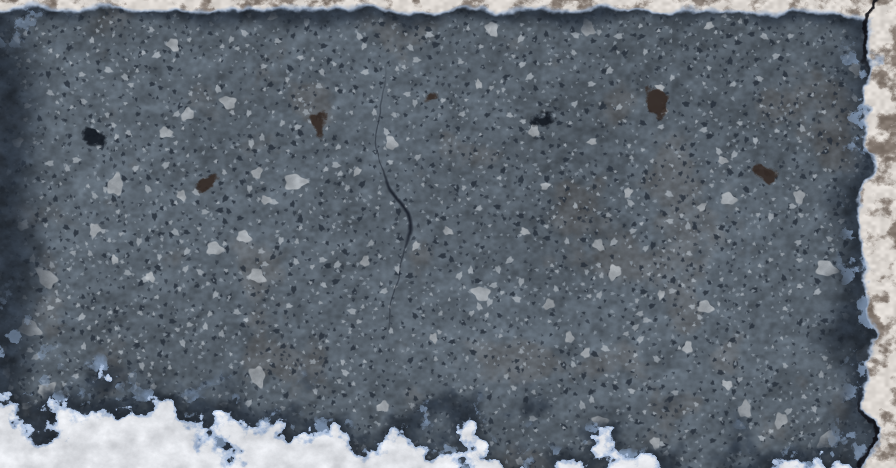
Write a WebGL 1 fragment shader that draws this texture.

```glsl
precision highp float;
// Weathered blue-grey stone block with pale grains, pits and a crack, framed by flaking mortar.
uniform vec2 u_resolution;

float hash(vec2 p) {
  vec3 q = fract(vec3(p.xyx) * 0.1031);
  q += dot(q, q.yzx + 33.33);
  return fract((q.x + q.y) * q.z);
}

float noise(vec2 p) {
  vec2 i = floor(p), f = fract(p);
  f = f * f * (3.0 - 2.0 * f);
  return mix(mix(hash(i), hash(i + vec2(1, 0)), f.x),
             mix(hash(i + vec2(0, 1)), hash(i + 1.0), f.x), f.y);
}

mat2 turn(float a) {
  return mat2(cos(a), sin(a), -sin(a), cos(a));
}

float fbm(vec2 p) {
  float sum = 0.0, weight = 0.5;
  for (int i = 0; i < 5; i++) {
    sum += weight * noise(p);
    p = turn(0.6) * p * 2.03 + 17.0;
    weight *= 0.5;
  }
  return sum;
}

// One angular grain in some cells of a turned grid; most grains are small.
float grains(vec2 p, float cells, float share, float seed) {
  vec2 g = turn(seed) * p * cells + seed * 31.0 + 90.0;
  vec2 id = floor(g);
  float size = hash(id + 7.3);
  float radius = mix(0.13, 0.32, size * size);
  vec2 centre = (vec2(hash(id + 2.1), hash(id + 5.7)) - 0.5) * (0.9 - 2.0 * radius);
  vec2 q = turn(6.28 * hash(id + 9.4)) * (fract(g) - 0.5 - centre);
  q.y *= 1.35;
  float angle = atan(q.y, q.x + 0.0001);
  float d = length(q) * (1.0 + 0.14 * cos(3.0 * angle) + 0.1 * cos(5.0 * angle + 6.0 * size));
  float soft = cells * 0.0025;
  return step(hash(id + 3.9), share) * smoothstep(radius + soft, radius - soft, d);
}

void main() {
  vec2 p = gl_FragCoord.xy / u_resolution.y;
  float aspect = u_resolution.x / u_resolution.y;
  float ragged = fbm(p * 14.0 + 5.0) - 0.48;
  float broad = fbm(p * 4.0 + 40.0) - 0.48;
  float rough = fbm(p * vec2(36.0, 44.0) + 11.0) - 0.48;

  // Stone body: broad tone, fine tooth and relief lit from the upper left
  float relief = fbm(p * 26.0) - fbm((p + vec2(-0.006, 0.008)) * 26.0);
  float tooth = noise(p * vec2(105.0, 130.0)) - 0.5;
  float tone = 0.95 + 0.3 * broad + 0.3 * rough + 0.4 * relief + 0.17 * tooth;
  vec3 color = vec3(0.36, 0.40, 0.44) * tone;
  color += vec3(0.018, 0.0, -0.016) * smoothstep(0.05, 0.2, fbm(p * 9.0 + 70.0) - 0.48);

  // Scattered dark and pale grains, from dust to chips
  color = mix(color, vec3(0.15, 0.18, 0.22), 0.8 * grains(p, 42.0, 0.34, 0.4));
  color = mix(color, vec3(0.18, 0.21, 0.25), 0.7 * grains(p, 66.0, 0.3, 1.9));
  color = mix(color, vec3(0.54, 0.58, 0.62), 0.75 * grains(p, 72.0, 0.3, 0.9));
  color = mix(color, vec3(0.61, 0.64, 0.67) + 0.2 * rough, 0.85 * grains(p, 38.0, 0.25, 2.6));
  color = mix(color, vec3(0.65, 0.67, 0.69) + 0.3 * rough, 0.85 * grains(p, 14.0, 0.2, 1.2));

  // Dark pits with brownish floors, spread along the upper half
  for (int i = 0; i < 7; i++) {
    float k = float(i);
    vec2 centre = vec2(0.2 + 0.24 * k, 0.58 + 0.24 * hash(vec2(k, 4.0)));
    vec2 q = turn(3.0 * hash(vec2(k, 8.0))) * (p - centre);
    float d = length(q * vec2(1.0, 1.7)) + 0.07 * ragged + 0.04 * rough;
    float radius = 0.016 + 0.016 * hash(vec2(k, 12.0));
    vec3 pit = mix(vec3(0.07, 0.09, 0.12), vec3(0.20, 0.16, 0.14), step(0.65, hash(vec2(k, 15.0))));
    color = mix(color, pit, 0.88 * smoothstep(radius + 0.006, radius - 0.006, d));
  }

  // Wandering crack, deepest just above the middle
  float bend = exp(-pow((p.y - 0.5) / 0.1, 2.0));
  float line = 0.82 + 0.05 * bend + 0.05 * (noise(vec2(p.y * 13.0, 3.0)) - 0.5) + 0.02 * ragged;
  float deep = smoothstep(0.45, 0.52, p.y) * smoothstep(0.65, 0.58, p.y);
  float crack = smoothstep(0.003 + 0.005 * deep, 0.0, abs(p.x - line));
  crack *= smoothstep(0.25, 0.35, p.y) * smoothstep(0.9, 0.75, p.y);
  color = mix(color, vec3(0.10, 0.12, 0.16), crack * (0.45 + 0.45 * deep));

  // Signed reach of the mortar from each side, positive inside it
  float top = p.y - 0.976 + 0.05 * ragged + 0.02 * smoothstep(1.7, 1.9, p.x);
  float right = p.x - aspect + 0.058 + 0.1 * ragged + 0.03 * (noise(vec2(p.y * 5.0, 9.0)) - 0.5);
  float bottom = mix(0.12, 0.035, smoothstep(0.1, 1.1, p.x)) - p.y
               - 0.07 * smoothstep(1.3, 1.5, p.x) + 0.3 * ragged + 0.08 * rough;
  float frame = max(top, right);

  // Damp, darkened rim and bluish flecks along it
  float rim = max(max(top * 2.5, right), max(bottom, -p.x - 0.01)) + 0.15 * broad;
  color = mix(color, vec3(0.14, 0.17, 0.21) * (1.0 + rough), 0.85 * smoothstep(-0.11, 0.0, rim));
  float corner = smoothstep(0.2, 0.0, p.x) * max(smoothstep(0.45, 0.2, p.y), smoothstep(0.85, 1.0, p.y));
  float near = max(corner, smoothstep(-0.09, 0.0, max(right, bottom)));
  float fleck = smoothstep(0.1, 0.18, fbm(p * 32.0 + 60.0) - 0.48);
  color = mix(color, vec3(0.55, 0.64, 0.76), 0.75 * fleck * near);

  // Flaking white paint below, cream mortar above and at the right
  vec3 paint = mix(vec3(0.62, 0.70, 0.82), vec3(0.87, 0.88, 0.90), smoothstep(0.0, 0.03, bottom));
  color = mix(color, paint + 0.25 * rough, smoothstep(-0.004, 0.006, bottom));
  vec3 mortar = mix(vec3(0.50, 0.46, 0.43), vec3(0.86, 0.84, 0.82), smoothstep(-0.2, 0.06, rough + 0.5 * ragged));
  mortar = mix(vec3(0.60, 0.67, 0.77), mortar, smoothstep(0.0, 0.012, frame));
  color = mix(color, mortar + 0.12 * tooth, smoothstep(-0.004, 0.005, frame));

  // Black gaps where the right joint has opened
  float gap = smoothstep(0.009, 0.002, abs(right + 0.006)) * smoothstep(0.3, 0.42, abs(p.y - 0.5));
  color = mix(color, vec3(0.06, 0.06, 0.08), 0.9 * gap);

  gl_FragColor = vec4(clamp(color, 0.0, 1.0), 1.0);
}
```
